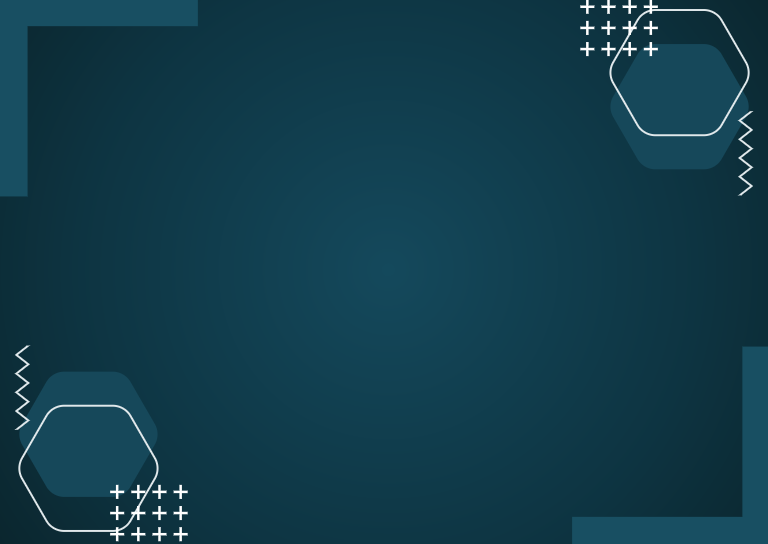
A WebGL 1 fragment shader for this background:

```glsl
precision highp float;
// Dark teal backdrop with corner brackets, rounded hexagons, plus grids and zigzags.
uniform vec2 u_resolution;

const vec3 GLOW = vec3(0.080, 0.286, 0.361);
const vec3 TEAL = vec3(0.052, 0.204, 0.257);
const vec3 DARK = vec3(0.043, 0.150, 0.182);
const vec3 BRACKET = vec3(0.094, 0.310, 0.384);
const vec3 HEX_FILL = vec3(0.086, 0.282, 0.353);
const vec3 LINE = vec3(0.88, 0.91, 0.92);
const vec3 WHITE = vec3(1.0);

// Coverage of a signed distance, softened over one pixel.
float cover(float d) {
  return clamp(0.5 - d * u_resolution.y, 0.0, 1.0);
}

// Rotates the left half by half a turn onto the right half.
vec2 foldHalfTurn(vec2 p) {
  return p.x < 0.0 ? -p : p;
}

float boxDistance(vec2 p, vec2 halfSize) {
  vec2 d = abs(p) - halfSize;
  return length(max(d, 0.0)) + min(max(d.x, d.y), 0.0);
}

// Flat-topped hexagon with rounded corners.
float hexDistance(vec2 p, float apothem, float rounding) {
  const vec3 k = vec3(-0.866025, 0.5, 0.577350);
  float r = apothem - rounding;
  p = abs(p);
  p -= 2.0 * min(dot(k.xy, p), 0.0) * k.xy;
  p -= vec2(clamp(p.x, -k.z * r, k.z * r), r);
  return length(p) * sign(p.y) - rounding;
}

// L shape reaching outward to the lower right.
float bracketDistance(vec2 p, vec2 inner, vec2 outer) {
  float upright = max(inner.x - p.x, p.y - outer.y);
  float base = max(outer.x - p.x, p.y - inner.y);
  return min(upright, base);
}

// Grid of plus signs, counted from its lower left sign.
float plusGridDistance(vec2 p, float pitch, vec2 count, vec2 arm) {
  vec2 cell = clamp(floor(p / pitch + 0.5), vec2(0.0), count - 1.0);
  p -= cell * pitch;
  return min(boxDistance(p, arm), boxDistance(p, arm.yx));
}

// Zigzag running downward from the origin.
float zigzagDistance(vec2 p, float amplitude, float rise, float segments, float halfWidth) {
  float t = -p.y / rise;
  float wave = 2.0 * abs(mod(t, 2.0) - 1.0) - 1.0;
  float slope = 2.0 * amplitude / rise;
  float d = abs(p.x - amplitude * wave) / sqrt(1.0 + slope * slope) - halfWidth;
  return max(d, max(p.y, -p.y - segments * rise));
}

// Radial falloff through three tones.
vec3 backdrop(float r) {
  vec3 c = mix(GLOW, TEAL, clamp(r / 0.57, 0.0, 1.0));
  return mix(c, DARK, clamp((r - 0.57) / 0.30, 0.0, 1.0));
}

void main() {
  vec2 p = (gl_FragCoord.xy - 0.5 * u_resolution) / u_resolution.y;
  vec3 color = backdrop(length(p - vec2(0.008, 0.004)));

  // Corner brackets
  vec2 b = foldHalfTurn(p - vec2(0.0018, 0.0009));
  float bracket = bracketDistance(b, vec2(0.657, -0.451), vec2(0.344, -0.138));
  color = mix(color, BRACKET, cover(bracket));

  // Filled and outlined hexagons
  vec2 q = foldHalfTurn(p - vec2(0.0, 0.0028));
  float fill = hexDistance(q - vec2(0.5433, 0.3011), 0.1151, 0.038);
  float outline = abs(hexDistance(q - vec2(0.5433, 0.3637), 0.1151, 0.038)) - 0.0018;
  color = mix(color, HEX_FILL, cover(fill));
  color = mix(color, LINE, cover(outline));

  // Zigzags and plus grids
  float zigzag = zigzagDistance(q - vec2(0.6648, 0.2928), 0.011, 0.0172, 9.0, 0.0018);
  float pluses = plusGridDistance(q - vec2(0.3738, 0.407), 0.0389,
                                  vec2(4.0, 3.0), vec2(0.0129, 0.0023));
  color = mix(color, LINE, cover(zigzag));
  color = mix(color, WHITE, cover(pluses));

  gl_FragColor = vec4(color, 1.0);
}
```
